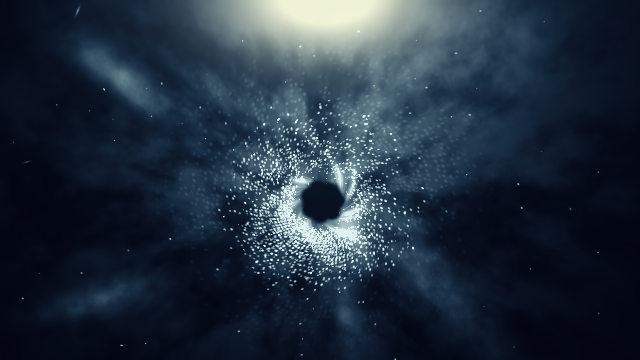
Reproduce this background procedurally as a Shadertoy shader.

```glsl
// A dark eye ringed by swirling luminous dust, under a warm light in blue smoke.
// Smoke is radially stretched fractal noise; dust is a jittered log-polar grid.
// All light is summed as one tone, then coloured by a night-to-pale ramp.

const float TAU = 6.2831853;
const vec2 EYE = vec2(0.896, 0.44);
const vec2 LAMP = vec2(0.905, 1.01);
const vec3 NIGHT = vec3(0.008, 0.016, 0.068);
const vec3 DEEP = vec3(0.10, 0.19, 0.28);
const vec3 STEEL = vec3(0.27, 0.38, 0.45);
const vec3 MIST = vec3(0.49, 0.60, 0.63);
const vec3 PALE = vec3(0.87, 0.95, 0.95);
const vec3 WARM = vec3(0.96, 0.97, 0.85);

float hash(vec2 p) {
    return fract(sin(dot(p, vec2(127.1, 311.7))) * 43758.545);
}

vec2 hash2(vec2 p) {
    return vec2(hash(p), hash(p + 37.3));
}

mat2 rotation(float a) {
    return mat2(cos(a), sin(a), -sin(a), cos(a));
}

float noise(vec2 p) {
    vec2 i = floor(p), f = fract(p);
    f = f * f * (3.0 - 2.0 * f);
    return mix(mix(hash(i), hash(i + vec2(1, 0)), f.x),
               mix(hash(i + vec2(0, 1)), hash(i + vec2(1, 1)), f.x), f.y);
}

float fbm(vec2 p) {
    float sum = 0.0, weight = 0.5;
    for (int i = 0; i < 4; i++) {
        sum += weight * noise(p);
        p = rotation(0.6) * p * 2.03 + 11.7;
        weight *= 0.5;
    }
    return sum / 0.9375;
}

// Soft elliptical puff, turned by an angle
float puff(vec2 p, vec2 centre, float angle, vec2 size) {
    vec2 q = rotation(-angle) * (p - centre) / size;
    return exp(-dot(q, q));
}

float disc(float dist, float radius, float soft) {
    return 1.0 - smoothstep(radius - soft, radius + soft, dist);
}

// One dot per log-polar cell; count cells fit around the circle
float dust(vec2 polar, float r, float count, float density, float jitter, float radius, float soft) {
    vec2 g = polar * count;
    vec2 id = floor(g);
    id.x = mod(id.x, count);
    vec2 offset = 0.5 + (hash2(id + count) - 0.5) * jitter;
    float dist = length(fract(g) - offset) * TAU * r / count;
    float lit = step(hash(id + count * 1.7), density);
    return lit * (0.45 + 0.55 * hash(id + 5.1)) * disc(dist, radius, soft);
}

// Sparse crisp specks on a square grid
float specks(vec2 p, float scale, float chance, float px) {
    vec2 id = floor(p * scale);
    vec2 offset = 0.2 + 0.6 * hash2(id + 3.0);
    float dist = length(fract(p * scale) - offset) / scale;
    return step(hash(id + 71.0), chance) * disc(dist, 0.0015, px) * (0.3 + 0.7 * hash(id + 9.0));
}

vec3 ramp(float t) {
    vec3 c = mix(NIGHT, DEEP, clamp(t / 0.2, 0.0, 1.0));
    c = mix(c, STEEL, clamp((t - 0.2) / 0.18, 0.0, 1.0));
    c = mix(c, MIST, clamp((t - 0.38) / 0.22, 0.0, 1.0));
    return mix(c, PALE, clamp((t - 0.6) / 0.35, 0.0, 1.0));
}

void mainImage(out vec4 fragColor, in vec2 fragCoord) {
    float px = 1.0 / iResolution.y;
    vec2 p = fragCoord * px;
    p.x += 0.5 * (16.0 / 9.0 - iResolution.x * px);
    vec2 d = p - EYE;
    float r = max(length(d), 0.001);
    float a = atan(d.y, d.x);
    vec2 swirl = rotation(-0.8 * log(r)) * d / r;

    // Smoke, stretched away from the eye
    float smoke = fbm(d / r * pow(r, 0.55) * 9.0 + 4.0);
    float wisps = smoothstep(0.3, 0.75, smoke);
    float fine = fbm(p * 24.0 + 8.0);
    float haze = puff(p, vec2(0.88, 0.60), 0.15, vec2(0.62, 0.50));
    float tone = haze * (0.06 + 0.24 * wisps + 0.12 * (fine - 0.5));
    float clouds = 0.34 * puff(p, vec2(0.34, 0.78), -0.67, vec2(0.15, 0.04))
                 + 0.20 * puff(p, vec2(1.24, 0.83), 0.5, vec2(0.26, 0.13))
                 + 0.24 * puff(p, vec2(0.28, 0.17), 0.25, vec2(0.16, 0.04))
                 + 0.26 * puff(p, vec2(1.17, 0.25), -0.8, vec2(0.26, 0.06))
                 + 0.22 * puff(p, vec2(0.96, 0.15), -1.4, vec2(0.15, 0.04));
    tone += clouds * (0.35 + 0.9 * fine);

    // Misty ring with curved blades
    float blades = fbm(swirl * 3.2 + r * 5.0 + 2.0);
    float ring = exp(-pow((r - 0.085) / 0.035, 2.0));
    tone += ring * (0.08 + 0.6 * smoothstep(0.3, 0.75, blades));
    tone += 0.10 * exp(-r * r / 0.045);
    tone += 0.35 * puff(p, vec2(0.97, 0.36), -0.9, vec2(0.07, 0.03));

    // Bright dust, then larger blurred grains further out
    float side = 0.72 + 0.28 * cos(a - 3.7);
    float arms = smoothstep(0.22, 0.65, fbm(swirl * 2.6 + d * 9.0 + 6.0));
    float band = smoothstep(0.065, 0.11, r) * (1.0 - smoothstep(0.14, 0.33, r));
    float density = band * side * (0.3 + 0.75 * arms);
    float jitter = 0.6 * smoothstep(0.3, 0.6, noise(d * 11.0 + 20.0));
    vec2 polar = vec2(a + 0.3 * log(r), log(r)) / TAU;
    tone += 0.85 * dust(polar, r, 92.0, density, jitter, 0.0031, px * 0.8);
    tone += 0.70 * dust(polar + 0.37, r, 133.0, density * 0.8, 0.6, 0.0026, px * 0.8);
    float grains = haze * smoothstep(0.15, 0.25, r) * (1.0 - smoothstep(0.3, 0.6, r));
    tone += 0.16 * grains * dust(polar, r, 140.0, 0.6 * wisps + 0.1, 0.5, 0.004, 0.004);

    // Dark eye with a ragged rim
    float rim = 0.059 + 0.003 * sin(7.0 * a + 1.0) + 0.012 * (blades - 0.5);
    tone = mix(tone, 0.035, disc(r, rim, 0.008));

    // Specks and short glints
    tone += 0.7 * specks(p, 11.0, 0.16, px * 0.7);
    tone += 0.4 * puff(p, vec2(0.216, 0.97), 1.2, vec2(0.013, 0.003));
    tone += 0.3 * puff(p, vec2(0.075, 0.55), 0.3, vec2(0.009, 0.002));

    // Warm lamp and its wide spill
    float spill = puff(p, LAMP, 0.0, vec2(0.58, 0.38));
    float core = 1.25 * puff(p, LAMP, 0.0, vec2(0.26, 0.15));
    vec3 colour = ramp(max(tone + 0.22 * spill, 0.0));
    colour = mix(colour, WARM, min(core, 0.97));
    fragColor = vec4(colour, 1.0);
}
```
